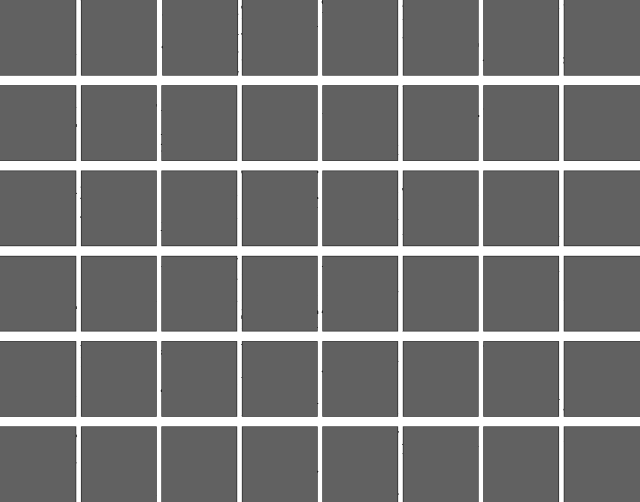
Reproduce this pattern procedurally as a Shadertoy shader.

```glsl
// Grid of 8 by 6 grey square tiles with thin dark outlines on white, wider gaps between rows.

// Lengths are fractions of the canvas height.
const vec2 PITCH = vec2(0.1603, 0.1699);
const vec2 GAP = vec2(0.0093, 0.0192);
const vec2 TILES = vec2(8.0, 6.0);
const float OUTLINE = 0.00125;

// One tile in the top row sits slightly to the right.
const vec2 LOOSE_TILE = vec2(-2.0, 2.0);
const float LOOSE_SHIFT = 0.0017;
const float NICK_DEPTH = 0.0012;

const vec3 WHITE = vec3(1.0);
const vec3 INK = vec3(0.12);
const vec3 GREY = vec3(0.38);

// Pseudo-random unit gradient for a lattice point.
vec2 latticeGradient(vec2 cell) {
    vec3 h = fract(cell.xyx * vec3(0.1031, 0.1030, 0.0973));
    h += dot(h, h.yzx + 33.33);
    float angle = 6.2832 * fract((h.x + h.y) * h.z);
    return vec2(cos(angle), sin(angle));
}

float gradientNoise(vec2 p) {
    vec2 i = floor(p), f = p - i;
    vec2 w = f * f * f * (f * (f * 6.0 - 15.0) + 10.0);
    vec2 e = vec2(1.0, 0.0);
    float low = mix(dot(latticeGradient(i), f),
                    dot(latticeGradient(i + e.xy), f - e.xy), w.x);
    float high = mix(dot(latticeGradient(i + e.yx), f - e.yx),
                     dot(latticeGradient(i + e.xx), f - e.xx), w.x);
    return mix(low, high, w.y);
}

// Signed distance per axis to the nearest inner gap; outer tiles run off the canvas.
vec2 gapDistance(vec2 p, vec2 pitch, vec2 gap, vec2 tiles) {
    vec2 lastLine = tiles * 0.5 - 1.0;
    vec2 line = clamp(floor(p / pitch + 0.5), -lastLine, lastLine);
    return abs(p - line * pitch) - 0.5 * gap;
}

// Sparse specks along the upright edges, 0 to 1.
float edgeNick(vec2 p, vec2 pitch) {
    float edge = floor(2.0 * p.x / pitch.x);
    float n = gradientNoise(vec2(edge * 3.0 + 40.5, p.y * 110.0 + 90.0));
    return smoothstep(0.46, 0.56, n);
}

// Share of a pixel inside both axis distances.
float coverage(vec2 d, float pixel) {
    vec2 c = clamp(d / pixel + 0.5, 0.0, 1.0);
    return c.x * c.y;
}

void mainImage(out vec4 fragColor, in vec2 fragCoord) {
    float pixel = 1.0 / iResolution.y;
    vec2 p = (fragCoord - 0.5 * iResolution.xy) * pixel;

    // Shift the loose tile.
    vec2 tile = floor(p / PITCH);
    if (all(equal(tile, LOOSE_TILE))) p.x -= LOOSE_SHIFT;

    // Outline and face coverage; nicks push the ink into the gap.
    vec2 d = gapDistance(p, PITCH, GAP, TILES);
    vec2 nick = vec2(NICK_DEPTH * edgeNick(p, PITCH), 0.0);
    float outer = coverage(d + nick, pixel);
    float face = coverage(d - OUTLINE, pixel);

    vec3 color = WHITE * (1.0 - outer) + INK * (outer - face) + GREY * face;
    fragColor = vec4(color, 1.0);
}
```
